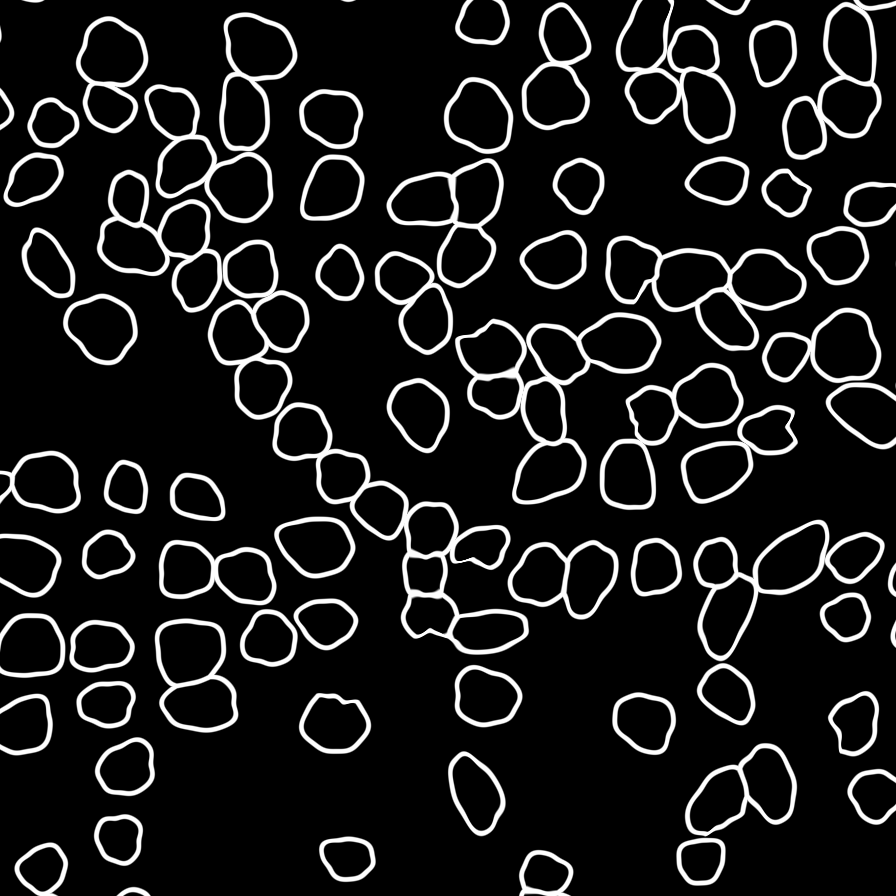
A WebGL 2 fragment shader for this pattern:

```glsl
#version 300 es
precision highp float;
// Thin white outlines of scattered, rounded grains on black.
// Wobbly ellipses sit on a thinned, jittered grid and along one curved chain;
// where grains meet, the nearest two distances form a shared wall.

uniform vec2 u_resolution;
out vec4 fragColor;

const float TAU = 6.2831853;

// Line and colours
const vec3 BACKGROUND = vec3(0.0);
const vec3 LINE_COLOR = vec3(0.995);
const float LINE_HALF_WIDTH = 0.0027;
const float LINE_SOFTNESS = 0.001;

// Scattered grains
const float GRID = 12.0;
const float JITTER = 0.56;
const vec2 SIZE_RANGE = vec2(0.024, 0.038);
const vec2 ASPECT_RANGE = vec2(0.4, 1.0);
const float DENSITY = 0.90;
const float SPARSE_LOSS = 0.68;   // thinning toward the lower right
const float CLUMPING = 0.5;
const float NOTCH_SHARE = 0.14;

// Chain of grains: a quarter circle
const int BEADS = 14;
const vec2 CHAIN_CENTER = vec2(0.72, 0.88);
const float CHAIN_RADIUS = 0.525;
const float CHAIN_CLEARANCE = 0.045;
const float BEAD_SIZE = 0.030;

vec4 hash4(vec2 p) {
    vec4 q = fract(p.xyxy * vec4(0.1031, 0.1030, 0.0973, 0.1099));
    q += dot(q, q.wzxy + 33.33);
    return fract((q.xxyz + q.yzzw) * q.zywx);
}

float valueNoise(vec2 p) {
    vec2 i = floor(p), f = fract(p);
    f = f * f * (3.0 - 2.0 * f);
    float low = mix(hash4(i).x, hash4(i + vec2(1, 0)).x, f.x);
    float high = mix(hash4(i + vec2(0, 1)).x, hash4(i + vec2(1, 1)).x, f.x);
    return mix(low, high, f.y);
}

// Approximate signed distance to a wobbly, sometimes notched ellipse
float grainDistance(vec2 q, float size, float aspect, vec4 seed) {
    float turn = seed.x * TAU;
    float c = cos(turn), s = sin(turn);
    q = mat2(c, -s, s, c) * q;
    vec2 radii = size * vec2(inversesqrt(aspect), sqrt(aspect));
    vec2 unit = q / radii;
    float k = length(unit);
    float a = atan(unit.y, unit.x + 1e-6);
    float edge = 1.0 + 0.07 * sin(3.0 * a + seed.y * TAU)
                     + 0.04 * sin(4.0 * a + seed.z * TAU)
                     + 0.02 * sin(7.0 * a + seed.w * TAU);
    float notch = step(seed.w, NOTCH_SHARE) * 0.36;
    edge -= notch * smoothstep(0.72, 1.0, cos(a - seed.z * TAU));
    return (k - edge) * k / max(length(unit / radii), 1e-3);
}

// Keep the two smallest distances
void addGrain(inout vec2 nearest, float d) {
    nearest = d < nearest.x ? vec2(d, nearest.x)
                            : vec2(nearest.x, min(nearest.y, d));
}

bool isNearChain(vec2 p) {
    vec2 r = p - CHAIN_CENTER;
    bool inArc = r.x < 0.04 && r.y < 0.04;
    return inArc && abs(length(r) - CHAIN_RADIUS) < CHAIN_CLEARANCE;
}

float localDensity(vec2 p) {
    float sparse = (1.0 - smoothstep(0.05, 0.45, p.y)) * smoothstep(0.1, 0.7, p.x);
    float clump = valueNoise(p * 5.0 + 17.0) - 0.5;
    return DENSITY - SPARSE_LOSS * sparse + CLUMPING * clump;
}

void main() {
    vec2 p = gl_FragCoord.xy / u_resolution.y;
    vec2 nearest = vec2(1.0);

    // Scattered grains around this point
    vec2 cell = floor(p * GRID);
    for (int j = -1; j <= 1; j++) {
        for (int i = -1; i <= 1; i++) {
            vec2 id = cell + vec2(i, j);
            vec4 place = hash4(id + 41.0);
            vec4 seed = hash4(id + 113.0);
            vec2 center = (id + 0.5 + JITTER * (place.xy - 0.5)) / GRID;
            if (place.z > localDensity(center) || isNearChain(center)) continue;
            float size = mix(SIZE_RANGE.x, SIZE_RANGE.y, place.w);
            float aspect = mix(ASPECT_RANGE.x, ASPECT_RANGE.y, sqrt(seed.y));
            addGrain(nearest, grainDistance(p - center, size, aspect, seed));
        }
    }

    // Chain of touching grains
    for (int i = 0; i < BEADS; i++) {
        vec4 seed = hash4(vec2(i, 71));
        float angle = TAU * (0.5 + 0.25 * (float(i) + 0.3 * seed.z) / float(BEADS - 1));
        float radius = CHAIN_RADIUS + 0.024 * (seed.y - 0.5);
        vec2 center = CHAIN_CENTER + radius * vec2(cos(angle), sin(angle));
        float size = BEAD_SIZE * mix(0.88, 1.12, seed.w);
        addGrain(nearest, grainDistance(p - center, size, mix(0.65, 1.0, seed.z), seed));
    }

    // Outer outline, plus the wall between grains that meet
    float wall = 0.5 * (nearest.y - nearest.x);
    float d = nearest.x > 0.0 ? nearest.x : min(-nearest.x, wall);
    float soft = max(LINE_SOFTNESS, 0.5 / u_resolution.y);
    float line = 1.0 - smoothstep(LINE_HALF_WIDTH - soft, LINE_HALF_WIDTH + soft, d);
    fragColor = vec4(mix(BACKGROUND, LINE_COLOR, line), 1.0);
}
```
